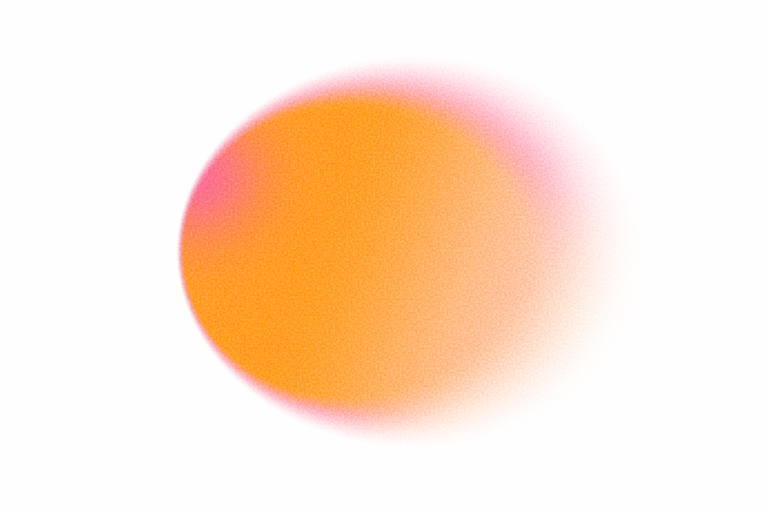
A WebGL 1 fragment shader for this background:

```glsl
precision highp float;
// A glowing orange orb on white: crisp at its left edge, dissolving to the right.
// One ellipse distance drives coverage and a pink rim; its softness grows with x.
// Fine gradient noise adds grain to the colour and to the fading edge.

uniform vec2 u_resolution;

const vec3 WHITE = vec3(1.0, 0.998, 0.997);
const vec3 ORANGE = vec3(1.0, 0.62, 0.14);
const vec3 PEACH = vec3(1.0, 0.77, 0.64);
const vec3 PINK = vec3(0.99, 0.43, 0.59);

// Pseudo-random unit gradient for a lattice cell
vec2 cellGradient(vec2 cell) {
  vec3 h = fract(cell.xyx * vec3(0.1031, 0.1030, 0.0973));
  h += dot(h, h.yzx + 33.33);
  float angle = 6.28318 * fract((h.x + h.y) * h.z);
  return vec2(cos(angle), sin(angle));
}

float gradientNoise(vec2 p) {
  vec2 cell = floor(p);
  vec2 f = p - cell;
  vec2 u = f * f * f * (f * (f * 6.0 - 15.0) + 10.0);
  vec2 e = vec2(1.0, 0.0);
  float a = dot(cellGradient(cell), f);
  float b = dot(cellGradient(cell + e.xy), f - e.xy);
  float c = dot(cellGradient(cell + e.yx), f - e.yx);
  float d = dot(cellGradient(cell + e.xx), f - e.xx);
  return mix(mix(a, b, u.x), mix(c, d, u.x), u.y);
}

// Approximate signed distance to an axis-aligned ellipse
float ellipseDistance(vec2 q, vec2 radii) {
  float k = length(q / radii);
  return k * (k - 1.0) / max(length(q / (radii * radii)), 0.001);
}

// Edge blur: narrow at the left end, wide toward the right
float edgeSoftness(float x, float left, float width) {
  float t = max((x - left) / width, 0.0);
  return 0.008 + 0.125 * pow(t, 1.3);
}

// Orange body turning to peach along a slanted axis, with a pink bloom
vec3 bodyColor(vec2 p) {
  vec3 color = mix(ORANGE, PEACH, smoothstep(-0.164, 0.344, p.x - 0.35 * p.y));
  vec2 bloom = (p - vec2(-0.369, 0.158)) / 0.127;
  return mix(color, PINK, exp(-dot(bloom, bloom)));
}

// Pink rim strength, vanishing toward the lower right
float rimAmount(vec2 q, float edge) {
  float facing = dot(q / max(length(q), 0.001), vec2(0.8, -0.6));
  return 0.92 * smoothstep(-0.9, 0.2, edge) * (1.0 - smoothstep(0.3, 1.0, facing));
}

void main() {
  // Canvas height is one unit, origin at the centre
  vec2 p = (gl_FragCoord.xy - 0.5 * u_resolution) / u_resolution.y;
  vec2 center = vec2(-0.018, 0.008);
  vec2 radii = vec2(0.381, 0.328);
  vec2 q = p - center;

  float grain = gradientNoise((p + 2.0) * 230.0);
  float softness = edgeSoftness(p.x, center.x - radii.x, 0.781);
  float edge = ellipseDistance(q, radii) / softness;
  float coverage = 1.0 - smoothstep(-1.0, 1.0, edge + 0.12 * grain);

  vec3 color = mix(bodyColor(p), PINK, rimAmount(q, edge));
  color += grain * vec3(0.02, 0.08, 0.18);
  gl_FragColor = vec4(mix(WHITE, color, coverage), 1.0);
}
```
